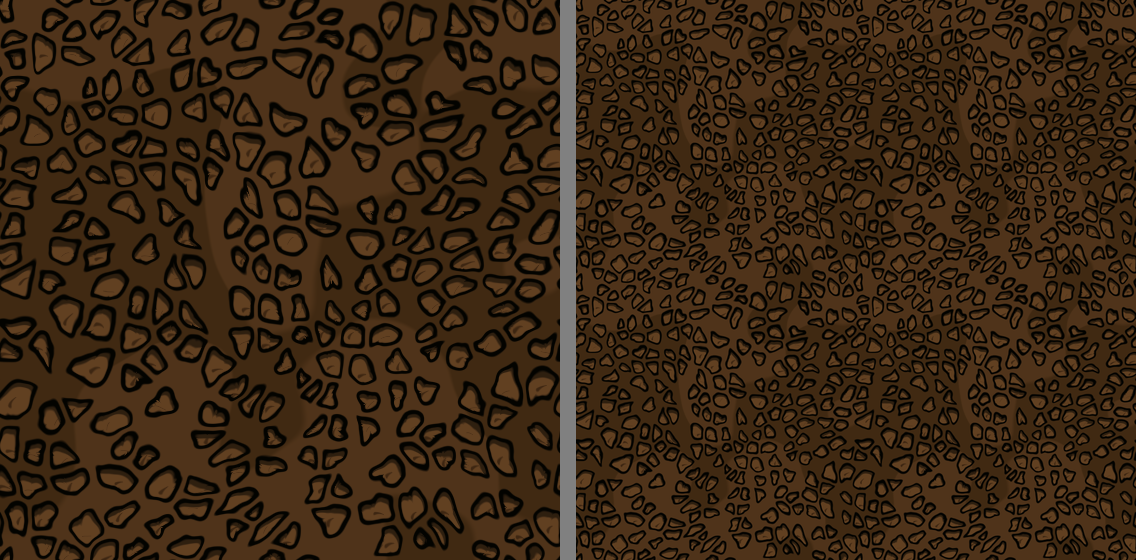
Left, the tile; right, the same tile 2 across and 2 down.
This pattern is drawn by a Shadertoy shader. Its source:

```glsl
const float TAU = 6.28318;
const float GRID = 16.0; // spots per side

vec4 hash(vec2 p) {
    vec4 q = fract(p.xyxy * vec4(0.1031, 0.1030, 0.0973, 0.1099));
    q += dot(q, q.wzxy + 33.33);
    return fract((q.xxyz + q.yzzw) * q.zywx);
}

// Value noise that wraps after a whole number of cells
vec2 noise(vec2 p, float period) {
    vec2 i = floor(p), f = fract(p);
    f = f * f * f * (f * (f * 6.0 - 15.0) + 10.0);
    vec2 a = hash(mod(i, period) + period).xy;
    vec2 b = hash(mod(i + vec2(1, 0), period) + period).xy;
    vec2 c = hash(mod(i + vec2(0, 1), period) + period).xy;
    vec2 d = hash(mod(i + 1.0, period) + period).xy;
    return mix(mix(a, b, f.x), mix(c, d, f.x), f.y);
}

float smoothMin(float a, float b, float k) {
    float h = max(k - abs(a - b), 0.0) / k;
    return min(a, b) - 0.25 * h * h * k;
}

vec2 seedOf(vec2 cell) {
    return cell + 0.5 + 0.8 * (hash(mod(cell, GRID)).xy - 0.5);
}

vec2 nearestCell(vec2 p) {
    vec2 best = floor(p);
    float bestDist = 9.0;
    for (int y = -1; y <= 1; y++)
    for (int x = -1; x <= 1; x++) {
        vec2 cell = floor(p) + vec2(x, y);
        float dist = distance(p, seedOf(cell));
        if (dist < bestDist) { bestDist = dist; best = cell; }
    }
    return best;
}

// Turned, stretched and bent blob with uneven lobes
float lobes(vec2 q, vec4 rnd) {
    float a = TAU * rnd.x, stretch = mix(1.0, 1.4, rnd.y);
    q = mat2(cos(a), sin(a), -sin(a), cos(a)) * q * vec2(1.0);
    q *= vec2(1.0 / stretch, stretch);
    q.y += 2.2 * (rnd.z - 0.5) * q.x * q.x;
    float t = atan(q.y, q.x + 0.0001);
    float wave = 0.12 * cos(2.0 * t + 9.0 * rnd.z) + 0.17 * cos(3.0 * t + 20.0 * rnd.y);
    return length(q) - mix(0.34, 0.6, rnd.w) * (1.0 + wave);
}

// Blob clipped by the rounded border of its Voronoi cell
float spotDistance(vec2 p, vec2 cell) {
    vec2 seed = seedOf(cell), q = p - seed, e = vec2(0.01, 0.0);
    vec4 rnd = hash(mod(cell, GRID) + 47.0);
    float blob = lobes(q, rnd);
    vec2 slope = vec2(lobes(q + e.xy, rnd), lobes(q + e.yx, rnd)) - blob;
    blob /= clamp(length(slope) / e.x, 0.6, 1.6);

    float border = 2.0;
    for (int y = -2; y <= 2; y++)
    for (int x = -2; x <= 2; x++) {
        if (x == 0 && y == 0) continue;
        vec2 other = seedOf(cell + vec2(x, y));
        border = smoothMin(border, dot(0.5 * (seed + other) - p, normalize(other - seed)), 0.12);
    }
    return -smoothMin(-blob, border - 0.065, 0.12);
}

// Short tapered crease in the lower half of a spot
float creaseDistance(vec2 q, vec4 rnd) {
    float a = mix(-0.2, 1.3, rnd.x);
    q += vec2(0.08 * (rnd.y - 0.3), 0.1);
    q = mat2(cos(a), -sin(a), sin(a), cos(a)) * q;
    q.y += 1.5 * q.x * q.x;
    float along = clamp(q.x, -0.1, 0.12);
    return length(q - vec2(along, 0.0)) - (0.03 - 0.18 * along) * step(0.3, rnd.z);
}

void mainImage(out vec4 fragColor, in vec2 fragCoord) {
    vec2 uv = fragCoord / iResolution.xy;
    float pixel = GRID / iResolution.y;

    // Two-tone ground of broad patches
    vec2 g = uv + 0.09 * (noise(uv * 6.0, 6.0) - 0.5);
    float patches = 0.65 * noise(g * 4.0, 4.0).x + 0.35 * noise(g * 7.0, 7.0).y;
    float patchEdge = 8.0 / iResolution.y;
    vec3 color = mix(vec3(0.25, 0.16, 0.07), vec3(0.31, 0.20, 0.10),
                     smoothstep(-patchEdge, patchEdge, patches - 0.5));

    // Uneven spacing and hand-drawn wobble
    vec2 p = uv + 0.02 * sin(TAU * vec2(uv.x + uv.y, uv.y - uv.x + 0.3));
    p = p * GRID + 0.13 * (noise(uv * 40.0, 40.0) - 0.5);

    vec2 cell = nearestCell(p);
    vec4 rnd = hash(mod(cell, GRID) + 91.0);
    float spot = spotDistance(p, cell);
    float inner = spot + mix(0.09, 0.125, rnd.w);
    float lit = max(inner, spotDistance(p + vec2(0.03, 0.13), cell) + 0.1);
    float crease = creaseDistance(p - seedOf(cell), rnd);

    // Outline, shaded upper rim, lit face, crease
    color = mix(color, vec3(0.01, 0.01, 0.0), smoothstep(pixel, -pixel, spot));
    color = mix(color, vec3(0.18, 0.12, 0.06), smoothstep(pixel, -pixel, inner));
    vec3 face = mix(vec3(0.38, 0.25, 0.13), vec3(0.24, 0.15, 0.07), smoothstep(pixel, -pixel, crease));
    color = mix(color, face, smoothstep(pixel, -pixel, lit));
    fragColor = vec4(color, 1.0);
}
```
